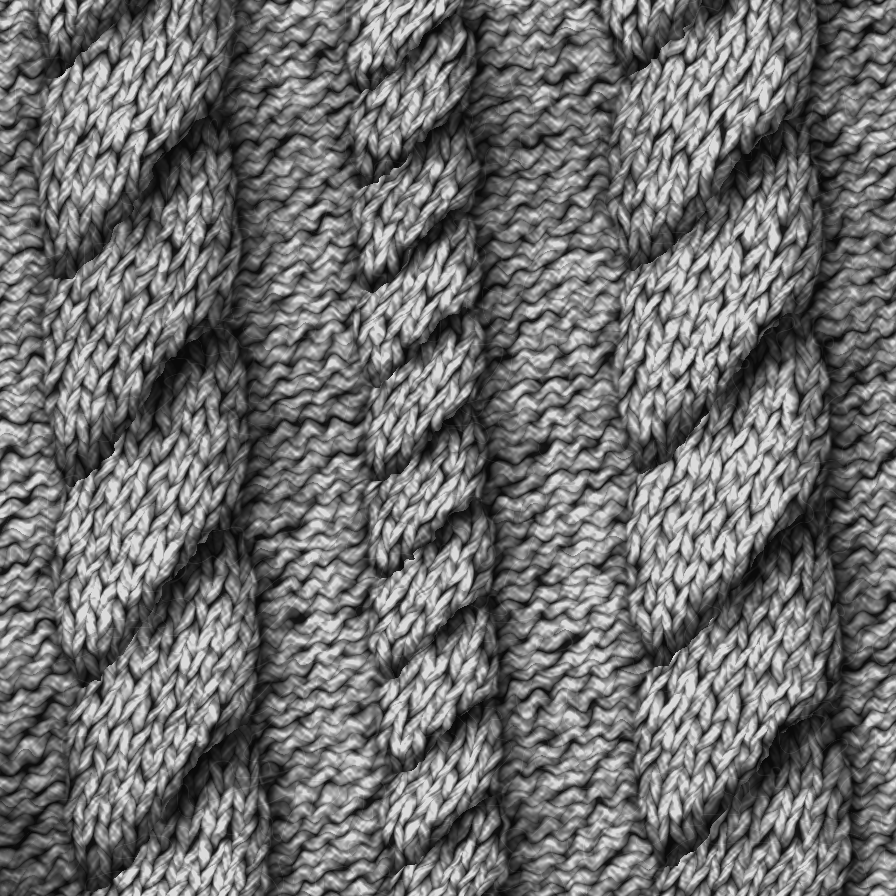
This texture is drawn by a WebGL 1 fragment shader. Its source:

```glsl
precision highp float;

uniform vec2 u_resolution;

const float PI = 3.14159265;

// Cables: centre at the top, half width, pitch of a crossing, phase
const vec4 LEFT_CABLE = vec4(0.148, 0.113, 0.228, 0.42);
const vec4 MIDDLE_CABLE = vec4(0.457, 0.071, 0.1090, 0.63);
const vec4 RIGHT_CABLE = vec4(0.792, 0.119, 0.2214, 0.54);
const float DRIFT = 0.045;         // sideways sag toward the bottom
const float ROW_TILT = 0.05;       // climb of the purl rows to the right
const float CROSSING_RISE = 0.8;   // climb of a crossing, in pitches
const float STRAND_SWING = 0.46;   // sideways swing of a strand, in half widths

// Stitches: size across the yarn, size along the yarn
const vec2 KNIT_LEG = vec2(0.0138, 0.0275);
const vec2 PURL_BUMP = vec2(0.0176, 0.0305);
const vec2 LOOP_RADIUS = vec2(0.57, 0.80);
const float JITTER = 0.42;

const float GAP_TONE = 0.10;
const float YARN_TONE = 0.81;
const float GRAIN = 0.28;
const float FIBRE = 0.34;
const float HAIR = 0.07;

float hash(vec2 p) {
    vec3 q = fract(p.xyx * 0.1031);
    q += dot(q, q.yzx + 33.33);
    return fract((q.x + q.y) * q.z);
}

float noise(vec2 p) {
    vec2 i = floor(p);
    vec2 f = fract(p);
    f *= f * (3.0 - 2.0 * f);
    return mix(mix(hash(i), hash(i + vec2(1.0, 0.0)), f.x),
               mix(hash(i + vec2(0.0, 1.0)), hash(i + 1.0), f.x), f.y);
}

vec2 wobble(vec2 p) {
    return vec2(noise(p), noise(p + 40.0)) - 0.5;
}

// Tone of overlapping yarn loops; p is (across, along) in loop sizes
float yarn(vec2 p, float lean, float alternate, float stagger) {
    float top = 0.0;
    float fibre = 0.8;
    for (int i = -1; i <= 1; i++) {
        float column = floor(p.x) + float(i);
        float odd = mod(column, 2.0);
        float side = 1.0 - 2.0 * odd * alternate;
        float shift = odd * stagger;
        for (int j = -1; j <= 1; j++) {
            vec2 cell = vec2(column, floor(p.y - shift) + float(j));
            vec2 d = p - cell - vec2(0.5, 0.5 + shift);
            float tint = hash(cell + 19.0);
            d += JITTER * (vec2(tint, hash(cell + 71.0)) - 0.5);
            d.x -= lean * side * d.y;
            vec2 r = d / LOOP_RADIUS;
            float height = 1.0 - dot(r, r);
            if (height > top) {
                top = height;
                float ply = sin(2.0 * PI * (1.8 * d.x + 1.5 * side * d.y));
                fibre = 0.84 + 0.12 * ply + 0.24 * tint;
            }
        }
    }
    return mix(GAP_TONE, YARN_TONE, top) * fibre;
}

float sag(float y) {
    return DRIFT * pow(max(1.0 - y, 0.0), 1.4);
}

// Lays one twisted cable and its cast shadow over the tone below
float addCable(float tone, vec2 p, vec4 cable) {
    float x = p.x - cable.x - sag(p.y);
    float u = x / cable.y;
    float climb = p.y / cable.z - cable.w;
    float k = climb - 0.5 * CROSSING_RISE * sin(clamp(u * 1.15, -1.0, 1.0) * PI * 0.5);
    k += 0.009 / cable.z * (noise(p * 110.0) - 0.5);
    float strand = floor(k);
    float v = k - strand;

    // Scalloped outline and shadow on the ground
    float edge = cable.y * mix(0.80, 1.0, sqrt(sin(PI * v)));
    float outside = abs(x) - edge;
    float reach = x > 0.0 ? 0.026 : 0.010;
    float depth = x > 0.0 ? 0.82 : 0.55;
    tone *= 1.0 - depth * exp(-max(outside, 0.0) / reach);

    // Knit columns follow the S-shaped strand
    float along = climb - strand - 0.5;
    float swing = sin(clamp(along / 0.75, -1.0, 1.0) * PI * 0.5);
    float across = x - STRAND_SWING * cable.y * swing;
    vec2 q = vec2(across, p.y) / KNIT_LEG + vec2(0.0, strand * 7.3);
    float knit = yarn(q, -0.45, 1.0, 0.0);

    // Creases where a strand dips under its neighbour, deepest right of centre
    float rightward = smoothstep(-0.4, 0.2, u);
    float hollow = rightward * (1.0 - 0.5 * smoothstep(0.5, 1.0, u));
    float top = smoothstep(0.0, mix(0.12, 0.42, hollow), 1.0 - v);
    float bottom = smoothstep(0.0, mix(0.30, 0.16, rightward), v);
    float shade = mix(mix(0.8, 0.08, hollow), 1.0, top);
    shade *= mix(mix(0.22, 0.36, rightward), 1.0, bottom);
    shade *= 1.0 - 0.48 * smoothstep(0.45, 1.0, u);
    shade *= 1.0 - 0.30 * smoothstep(0.7, 1.0, -u);
    return mix(tone, knit * shade * 1.14, 1.0 - smoothstep(-0.005, 0.002, outside));
}

void main() {
    vec2 uv = gl_FragCoord.xy / u_resolution;
    vec2 p = uv + 0.009 * wobble(uv * 22.0) + 0.005 * wobble(uv * 75.0);

    // Purl ground with wavy rows
    vec2 rows = vec2(p.y - ROW_TILT * p.x, p.x - sag(p.y)) / PURL_BUMP;
    rows.x += 0.18 * sin(2.0 * PI * rows.y);
    float tone = yarn(rows, 0.5, 0.0, 0.5);

    tone = addCable(tone, p, LEFT_CABLE);
    tone = addCable(tone, p, MIDDLE_CABLE);
    tone = addCable(tone, p, RIGHT_CABLE);

    // Wool grain, short fibres and stray hairs
    tone *= 1.0 + GRAIN * (noise(uv * 250.0) + noise(uv * 130.0 + 9.0) - 1.0);
    vec2 w = uv + 0.02 * wobble(uv * 14.0);
    float rising = noise(vec2(w.x + w.y, (w.y - w.x) * 4.0) * 55.0);
    float falling = noise(vec2(w.x - w.y, (w.x + w.y) * 4.0) * 55.0 + 7.0);
    tone *= 1.0 + FIBRE * (rising + falling - 1.0);
    float curl = noise(uv * 55.0 + 3.0 * noise(uv * 18.0));
    tone += HAIR * (1.0 - smoothstep(0.0, 0.045, abs(curl - 0.5)));

    // Uneven light
    tone *= 0.85 + 0.3 * noise(uv * 6.0);
    tone *= 1.0 - 0.45 * smoothstep(0.5, 0.0, length(uv * vec2(3.0, 1.0)));
    gl_FragColor = vec4(vec3(clamp(tone, 0.04, 0.86)), 1.0);
}
```
